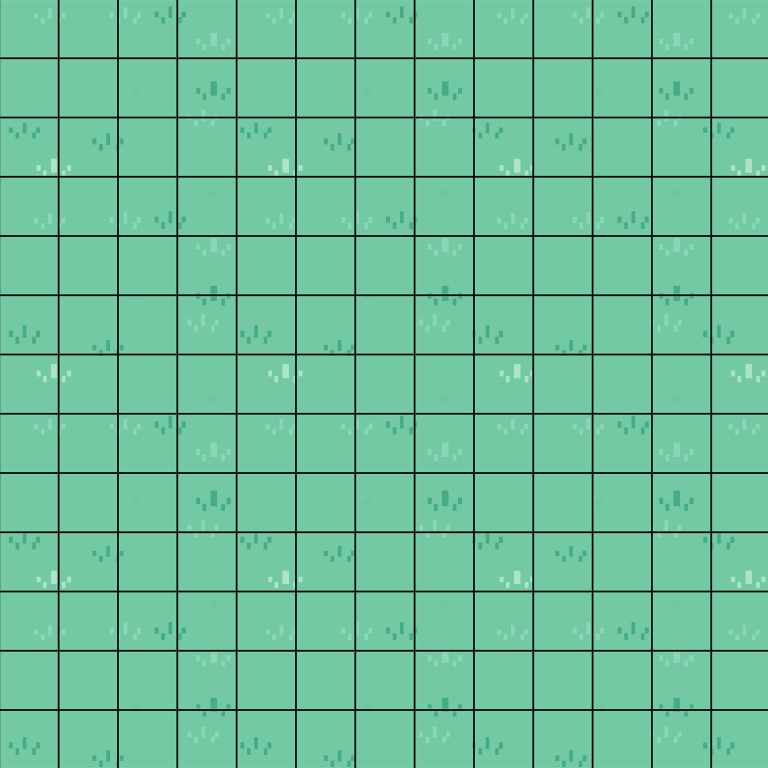
Give the GLSL for this pattern, as a WebGL 2 fragment shader.

```glsl
#version 300 es
precision highp float;
uniform vec2 u_resolution;
out vec4 outColor;

float hash(vec2 p) {
  return fract(sin(dot(p, vec2(127.1, 311.7))) * 43758.5453);
}

// Smooth coverage of a box given by its centre and half size
float box(vec2 p, vec2 centre, vec2 halfSize, vec2 soft) {
  vec2 c = clamp(0.5 + (halfSize - abs(p - centre)) / soft, 0.0, 1.0);
  return c.x * c.y;
}

// Five blocky blades; wide is 1 for a broad crown, 0 for thin grass
float tuft(vec2 p, float wide, vec2 soft) {
  float c = box(p, vec2(0.0, 3.6), vec2(0.5 + 0.4 * wide, 1.8 + 0.4 * wide), soft);
  for (float side = -1.0; side <= 1.0; side += 2.0) {
    float inner = side < 0.0 ? -2.0 - 0.6 * wide : 2.6;
    float outer = side < 0.0 ? -3.8 - 0.5 * wide : 3.7 + 0.4 * wide;
    c = max(c, box(p, vec2(inner, 1.1), vec2(0.5, 1.0), soft));
    c = max(c, box(p, vec2(outer, 2.9), vec2(0.55, 0.9), soft));
  }
  return c;
}

// Coverage of evenly spaced grid lines
float gridLines(vec2 uv, float halfWidth, float soft) {
  vec2 spacing = vec2(0.07725, 0.07715);
  vec2 g = uv + vec2(0.0009, 0.0013);
  vec2 d = abs(g - spacing * round(g / spacing));
  vec2 c = clamp(0.5 + (halfWidth - d) / soft, 0.0, 1.0);
  return max(c.x, c.y);
}

void main() {
  vec2 uv = gl_FragCoord.xy / u_resolution;
  uv.y = 1.0 - uv.y;
  vec2 tileSize = vec2(0.3014, 0.2676);
  vec2 p = uv / tileSize * 64.0;
  vec2 soft = 64.0 / (tileSize * u_resolution);

  vec3 grass = vec3(0.45, 0.79, 0.64);
  vec3 darkBlade = vec3(0.26, 0.68, 0.53);
  vec3 lightBlade = vec3(0.54, 0.84, 0.72);
  vec3 paleBlade = vec3(0.68, 0.89, 0.79);
  vec3 lineColor = vec3(0.02, 0.04, 0.03);
  vec3 color = grass;

  // Tufts on a 64-unit tile: base x, base y, broad shape, tone
  const vec4 tufts[9] = vec4[9](
    vec4(13.8, 7.5, 0, 1), vec4(34.7, 7.5, 0, 1), vec4(47.1, 7.4, 0, 0),
    vec4(59.1, 15.7, 1, 1), vec4(59.1, 31.2, 1, 0), vec4(56.2, 39.4, 0, 1),
    vec4(6.8, 43.2, 0, 0), vec4(29.9, 47, 0, 0), vec4(15, 55.2, 1, 2));
  for (int i = 0; i < 9; i++) {
    vec4 t = tufts[i];
    vec2 q = p - t.xy + 32.0;
    vec2 d = mod(q, 64.0) - 32.0;
    // Each row of repeats has slightly different blade heights
    float stretch = 0.9 + 0.22 * hash(vec2(float(i), floor(q.y / 64.0)));
    float c = tuft(vec2(d.x, -d.y / stretch), t.z, soft);
    vec3 tone = t.w < 0.5 ? darkBlade : t.w < 1.5 ? lightBlade : paleBlade;
    color = mix(color, tone, c);
  }

  // Faint specks
  vec2 tileP = mod(p, 64.0);
  float speck = max(box(tileP, vec2(59.0, 60.3), vec2(1.0), soft * 2.0),
                    box(tileP, vec2(37.6, 28.4), vec2(1.0), soft * 2.0));
  color = mix(color, darkBlade, 0.12 * speck);

  // Grid with a slight pale rim
  float px = 1.0 / min(u_resolution.x, u_resolution.y);
  color = mix(color, lightBlade, 0.3 * gridLines(uv, 0.0028, px));
  color = mix(color, lineColor, gridLines(uv, 0.00118, px));
  outColor = vec4(color, 1.0);
}
```
